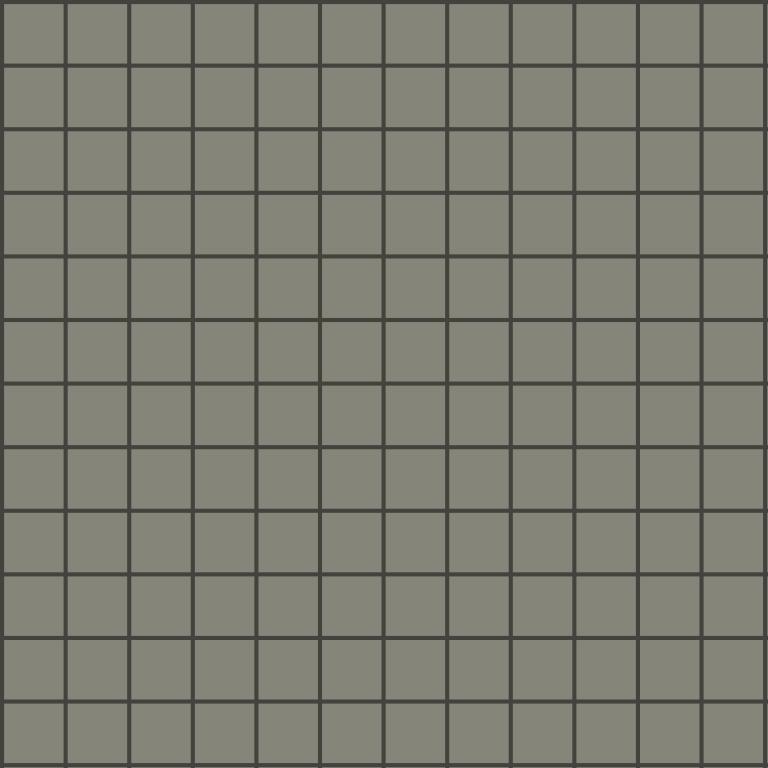
A WebGL 1 fragment shader for this pattern:

```glsl
precision highp float;
// Flat grey-olive square tiles, twelve by twelve, divided by thin dark grout lines.

uniform vec2 u_resolution;

#define TILE_PERIOD 0.0828
#define GROUT_WIDTH 0.00534
#define TILE_COLOR vec3(0.52, 0.52, 0.48)
#define GROUT_COLOR vec3(0.27, 0.26, 0.24)

// Distance on each axis to the centre of the nearest grid line.
vec2 gridDistance(vec2 p) {
  return abs(fract(p / TILE_PERIOD + 0.5) - 0.5) * TILE_PERIOD;
}

void main() {
  // Canvas units measured from the top left corner.
  vec2 uv = gl_FragCoord.xy / u_resolution;
  vec2 fromCorner = vec2(uv.x, 1.0 - uv.y);

  // The first line lies flush with the canvas edge.
  vec2 lineDistance = gridDistance(fromCorner - 0.5 * GROUT_WIDTH);

  // Edges blend over one pixel.
  vec2 edge = (lineDistance - 0.5 * GROUT_WIDTH) * u_resolution;
  vec2 inside = clamp(edge + 0.5, 0.0, 1.0);

  gl_FragColor = vec4(mix(GROUT_COLOR, TILE_COLOR, inside.x * inside.y), 1.0);
}
```
